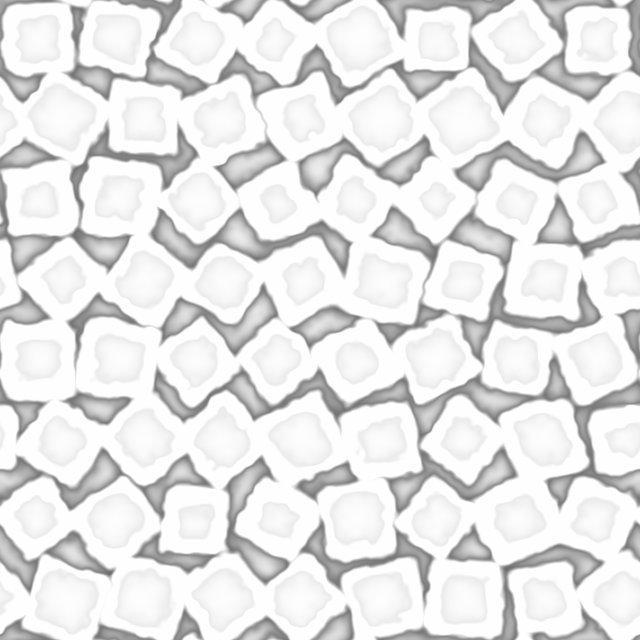
This texture map is drawn by a three.js fragment shader. Its source:

```glsl
// Packed white blocks: rows of randomly turned, rough-edged squares with faint
// inner dents, over grey gaps that darken along the block edges.
// Each point sums the nearby blocks of a wrapping, row-shifted grid.

#define CELLS 8.0         // blocks per row and rows per canvas
#define HALF_MIN 0.40     // smallest block half width, in cells
#define HALF_RANGE 0.085  // random growth of the half width
#define ROUGHNESS 0.05    // wobble of the block edges
#define FUSE 0.018        // how softly touching blocks merge
#define EDGE_SOFT 0.05    // width of the fade from block to gap
#define SHADE_WIDTH 0.05  // reach of the dark line along the edges
#define SHADE_DEPTH 0.65  // darkest shade in the gaps
#define DENT_DEPTH 0.115  // grey of the inner dents

varying vec2 vUv;

float hash(vec2 p) {
  return fract(sin(dot(p, vec2(127.1, 311.7))) * 43758.5453);
}

// Value noise that wraps after "count" repeats over the canvas
float wrapNoise(vec2 uv, float count, float seed) {
  vec2 p = uv * count;
  vec2 i = floor(p);
  vec2 f = fract(p);
  f = f * f * f * (f * (f * 6.0 - 15.0) + 10.0);
  vec2 a = mod(i, count) + seed;
  vec2 b = mod(i + 1.0, count) + seed;
  return mix(mix(hash(a), hash(vec2(b.x, a.y)), f.x),
             mix(hash(vec2(a.x, b.y)), hash(b), f.x), f.y);
}

// Radius of a square with slightly rounded corners
float squareRadius(vec2 q) {
  vec2 a = q * q;
  a *= a;
  a *= a;
  return pow(a.x + a.y + 1e-12, 0.125);
}

// Softer, rounder square for the dents
float softRadius(vec2 q) {
  vec2 a = q * q;
  a *= a;
  return pow(a.x + a.y + 1e-12, 0.25);
}

void main() {
  // Rough the edges by bending the plane
  vec2 coarse = vec2(wrapNoise(vUv, 24.0, 3.0), wrapNoise(vUv, 24.0, 57.0)) - 0.5;
  vec2 fine = vec2(wrapNoise(vUv, 72.0, 11.0), wrapNoise(vUv, 72.0, 91.0)) - 0.5;
  vec2 p = vUv * CELLS + ROUGHNESS * (1.6 * coarse + fine);
  float dentNoise = wrapNoise(vUv, 72.0, 131.0) - 0.5;

  float fused = 0.0;
  float shade = 0.0;
  float dent = 0.0;
  for (int j = -1; j <= 1; j++) {
    float row = floor(p.y) + float(j);
    float shift = mod(row, 2.0) < 0.5 ? 0.3 : -0.03;
    for (int i = -1; i <= 1; i++) {
      vec2 cell = vec2(floor(p.x - shift) + float(i), row);
      vec2 id = mod(cell, CELLS);
      vec2 jitter = vec2(hash(id + 17.3), hash(id + 29.1)) - 0.5;
      vec2 q = p - cell - vec2(0.5 + shift, 0.5) - 0.06 * jitter;

      // Turn the block
      float angle = 1.5708 * hash(id + 5.7);
      float c = cos(angle);
      float s = sin(angle);
      q = vec2(c * q.x + s * q.y, c * q.y - s * q.x);

      // Edge distance, gathered into one soft union and the gap shade
      float halfWidth = HALF_MIN + HALF_RANGE * hash(id + 41.9);
      float d = squareRadius(q) - halfWidth;
      fused += exp(-d / FUSE);
      shade += exp(-max(d, 0.0) / SHADE_WIDTH);

      // Dent: grey just inside its rim, white again in the middle
      float inset = mix(0.10, 0.20, hash(id + 63.2));
      float e = halfWidth - inset - softRadius(q) + 0.07 * dentNoise;
      dent = max(dent, smoothstep(0.0, 0.045, e) * exp(-max(e, 0.0) / 0.09));
    }
  }

  float edge = -FUSE * log(fused);
  float gap = smoothstep(-0.4 * EDGE_SOFT, 0.75 * EDGE_SOFT, edge);
  float gapTone = 0.98 - SHADE_DEPTH * (1.0 - exp(-1.3 * shade / SHADE_DEPTH));
  float blockTone = 0.995 - DENT_DEPTH * dent;
  gl_FragColor = vec4(vec3(mix(blockTone, gapTone, gap)), 1.0);
}
```
